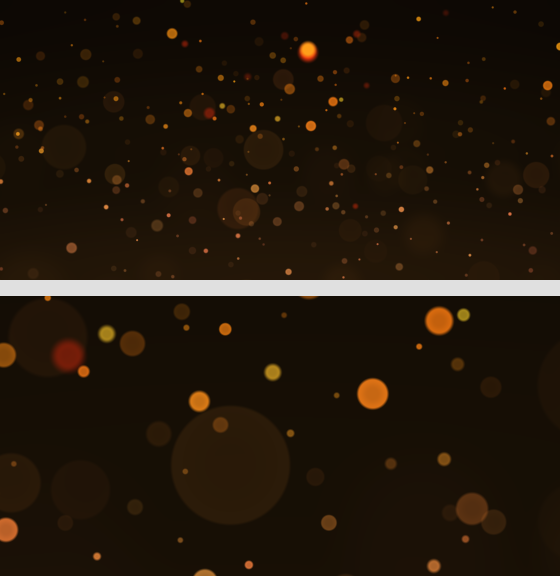
Top: the whole. Bottom: its middle third, enlarged.
Write a WebGL 2 fragment shader that draws this background.

```glsl
#version 300 es
precision highp float;
// Dark amber backdrop with drifting bokeh discs, warm sparks and red embers.

#define TOP_COLOR vec3(0.055, 0.034, 0.016)
#define MID_COLOR vec3(0.088, 0.058, 0.020)
#define LOW_COLOR vec3(0.140, 0.088, 0.030)
#define HAZE vec3(0.62, 0.36, 0.11)
#define ORANGE vec3(0.95, 0.54, 0.06)
#define PEACH vec3(0.92, 0.54, 0.29)
#define RED vec3(0.78, 0.17, 0.04)
#define YELLOW vec3(1.00, 0.84, 0.16)
#define HERO_POS vec2(0.10, 0.823)
#define HERO_RADIUS 0.030

uniform vec2 u_resolution;
out vec4 fragColor;

vec4 hash4(vec2 cell, float seed) {
    vec4 q = fract(vec4(cell.xyx, seed) * vec4(0.1031, 0.1030, 0.0973, 0.1099));
    q += dot(q, q.wzxy + 33.33);
    return fract((q.xxyz + q.yzzw) * q.zywx);
}

// Filled disc whose rim fades over a fraction of its radius.
float disc(float dist, float radius, float blur) {
    float edge = radius * blur + 0.7 / u_resolution.y;
    return 1.0 - smoothstep(radius - edge, radius + edge, dist);
}

// Scatter one jittered disc per cell; band = (centre height, spread, density).
vec3 scatter(vec3 color, vec2 p, float seed, float cellSize, vec2 radii,
             vec2 alphas, float blur, vec3 band, vec3 lowTint, vec3 highTint) {
    float middle = 0.5 * u_resolution.x / u_resolution.y;
    vec2 home = floor(p / cellSize);
    for (int j = -1; j <= 1; j++) {
        for (int i = -1; i <= 1; i++) {
            vec2 cell = home + vec2(i, j);
            vec4 place = hash4(cell + 40.0, seed);
            vec4 look = hash4(cell + 90.0, seed + 7.3);
            vec2 center = (cell + place.xy) * cellSize;

            // Discs crowd towards the band and the middle of the canvas.
            float lift = (center.y - band.x) / band.y;
            float side = (center.x - middle) / 0.75;
            float chance = band.z * exp(-lift * lift) * mix(0.55, 1.0, exp(-side * side));
            if (look.x > chance) continue;

            float radius = mix(radii.x, radii.y, place.z * place.z);
            float alpha = mix(alphas.x, alphas.y, pow(place.w, 1.6));
            vec3 tint = mix(lowTint, highTint, smoothstep(0.2, 0.65, center.y));
            tint.g *= mix(0.82, 1.12, look.y);

            float dist = length(p - center);
            float rim = mix(0.88, 1.0, smoothstep(0.3, 1.0, dist / radius));
            color = mix(color, tint, disc(dist, radius, blur * (0.5 + look.z)) * alpha * rim);
        }
    }
    return color;
}

void main() {
    vec2 p = gl_FragCoord.xy / u_resolution.y;
    float aspect = u_resolution.x / u_resolution.y;

    // Vertical gradient, slightly darker at the sides
    vec3 color = mix(LOW_COLOR, MID_COLOR, smoothstep(0.0, 0.42, p.y));
    color = mix(color, TOP_COLOR, smoothstep(0.45, 1.0, p.y));
    float side = 2.0 * p.x / aspect - 1.0;
    color *= 1.0 - 0.12 * side * side;

    // Large translucent discs: blurred haze, then clearer ones
    color = scatter(color, p, 1.0, 0.24, vec2(0.06, 0.12), vec2(0.02, 0.10), 0.45,
                    vec3(0.30, 0.32, 0.8), HAZE, HAZE);
    color = scatter(color, p, 2.0, 0.17, vec2(0.035, 0.085), vec2(0.03, 0.24), 0.04,
                    vec3(0.38, 0.30, 0.75), HAZE, HAZE);

    // Medium discs: dim ones, then bright ones
    color = scatter(color, p, 3.0, 0.11, vec2(0.009, 0.021), vec2(0.08, 0.40), 0.10,
                    vec3(0.42, 0.50, 0.70), PEACH, ORANGE);
    color = scatter(color, p, 4.0, 0.13, vec2(0.007, 0.019), vec2(0.30, 0.95), 0.10,
                    vec3(0.55, 0.65, 0.55), PEACH, ORANGE);

    // Soft red embers, mostly high up
    color = scatter(color, p, 5.0, 0.16, vec2(0.008, 0.021), vec2(0.25, 0.85), 0.55,
                    vec3(0.80, 0.38, 0.40), RED, RED);

    // Fine sparks and a few yellow points
    color = scatter(color, p, 6.0, 0.085, vec2(0.003, 0.008), vec2(0.30, 1.0), 0.20,
                    vec3(0.42, 0.55, 0.60), PEACH * 1.05, ORANGE);
    color = scatter(color, p, 7.0, 0.20, vec2(0.006, 0.011), vec2(0.60, 1.0), 0.20,
                    vec3(0.78, 0.28, 0.35), YELLOW, YELLOW);

    // Glowing main ember: red halo below an orange core
    vec2 hero = p - vec2(0.5 * aspect, 0.0) - HERO_POS;
    color = mix(color, RED * 1.2, disc(length(hero + vec2(0.0, 0.010)), HERO_RADIUS, 0.35));
    color = mix(color, vec3(1.0, 0.62, 0.10), disc(length(hero), HERO_RADIUS * 0.85, 0.30));

    fragColor = vec4(color, 1.0);
}
```
